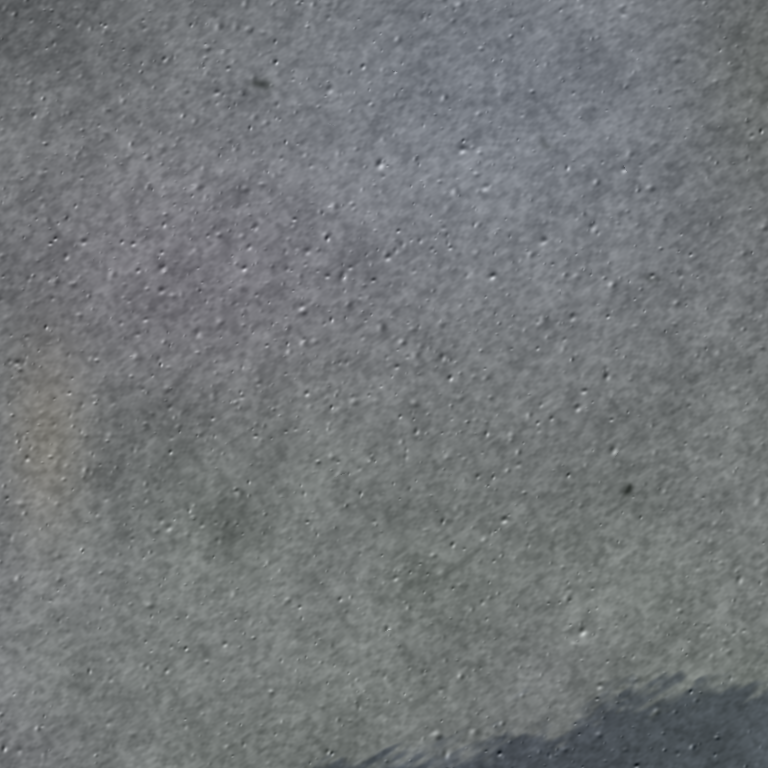
This texture is drawn by a Shadertoy shader. Its source:

```glsl
// Weathered grey concrete with fine grit, loose pebbles, faint stains and a damp corner.

const vec3 CONCRETE = vec3(0.455, 0.465, 0.472);
const vec3 BLUE_TINT = vec3(0.020, 0.030, 0.055);
const vec3 MAUVE_TINT = vec3(0.006, -0.010, 0.006);
const vec3 BROWN_TINT = vec3(0.035, 0.018, -0.006);
const vec3 OLIVE_TINT = vec3(-0.004, 0.006, -0.012);
const vec3 DAMP_FILTER = vec3(0.64, 0.67, 0.73);
const vec3 STAIN_FILTER = vec3(0.50, 0.52, 0.50);

// Integer hash of a cell, two values in 0..1
vec2 hash2(vec2 cell, float seed) {
    uvec2 v = uvec2(ivec2(cell) + ivec2(int(seed) * 57 + 1000));
    v = v * 1664525u + 1013904223u;
    v.x += v.y * 1664525u;
    v.y += v.x * 1664525u;
    v ^= v >> 16u;
    v.x += v.y * 1664525u;
    v.y += v.x * 1664525u;
    v ^= v >> 16u;
    return vec2(v & 65535u) / 65535.0;
}

// Smooth value noise in -1..1
float noise(vec2 p, float seed) {
    vec2 cell = floor(p);
    vec2 f = fract(p);
    f = f * f * (3.0 - 2.0 * f);
    float low = mix(hash2(cell, seed).x, hash2(cell + vec2(1, 0), seed).x, f.x);
    float high = mix(hash2(cell + vec2(0, 1), seed).x, hash2(cell + vec2(1, 1), seed).x, f.x);
    return 2.0 * mix(low, high, f.y) - 1.0;
}

float fbm(vec2 p, float seed) {
    float sum = 0.0;
    float weight = 0.5;
    for (int i = 0; i < 4; i++) {
        sum += weight * noise(p, seed + float(i));
        p = mat2(1.6, 1.2, -1.2, 1.6) * p;
        weight *= 0.5;
    }
    return sum;
}

vec2 rotate(vec2 p, float angle) {
    float c = cos(angle);
    float s = sin(angle);
    return vec2(c * p.x + s * p.y, c * p.y - s * p.x);
}

// Soft round falloff, 1 at the centre
float blob(vec2 p, vec2 centre, vec2 radius) {
    vec2 d = (p - centre) / radius;
    return exp(-dot(d, d));
}

// Scattered pebbles: positive on the lit side, negative in the shadow
float pebbles(vec2 p, float cells, float density, float radius, float seed) {
    vec2 q = p * cells;
    vec2 home = floor(q);
    float relief = 0.0;
    for (int j = -1; j <= 1; j++) {
        for (int i = -1; i <= 1; i++) {
            vec2 cell = home + vec2(i, j);
            vec2 place = hash2(cell, seed);
            vec2 kind = hash2(cell, seed + 1.0);
            vec2 look = hash2(cell, seed + 2.0);
            float size = radius * cells * mix(0.6, 1.25, look.x * look.x);
            vec2 d = rotate(q - cell - place, 0.2 + 1.1 * look.y);
            float lit = blob(d, vec2(0.0), size * vec2(1.2, 0.8));
            float side = kind.y < 0.7 ? -1.0 : 1.0;
            float shade = blob(d, size * vec2(0.5, 1.3 * side), size * vec2(1.3, 0.9));
            float strength = mix(0.35, 1.0, kind.y * kind.y);
            relief += step(kind.x, density) * strength * (lit - 0.75 * shade);
        }
    }
    return relief;
}

// Fine grit, slightly drawn out along one slant
float grit(vec2 p) {
    vec2 q = rotate(p, 0.6) * vec2(0.75, 1.15);
    return 0.044 * noise(q * 170.0, 11.0) + 0.030 * noise(q * 95.0, 12.0)
         + 0.026 * noise(q * 260.0, 13.0) + 0.020 * noise(q * 45.0, 14.0);
}

// Broad discolouration of the slab
vec3 slabColor(vec2 p) {
    vec3 color = CONCRETE + 0.050 * fbm(p * 5.0, 21.0) + 0.040 * fbm(p * 17.0, 31.0);
    color += BLUE_TINT * blob(p, vec2(0.66, 0.88), vec2(0.34, 0.28));
    color += MAUVE_TINT * blob(p, vec2(0.25, 0.62), vec2(0.25, 0.18));
    color += BROWN_TINT * blob(p, vec2(0.06, 0.43), vec2(0.05, 0.12));
    color += OLIVE_TINT * (0.6 + fbm(p * 3.0, 41.0)) * smoothstep(0.7, 0.3, p.y);
    color += 0.035 * blob(p, vec2(0.57, 0.76), vec2(0.13, 0.08));
    color -= 0.070 * blob(p, vec2(0.0, 1.0), vec2(0.25, 0.13));
    color -= vec3(0.05, 0.05, 0.07) * blob(p, vec2(1.0, 0.90), vec2(0.10, 0.16));
    return color;
}

// Broad stain plus a few small dark marks
float stains(vec2 p) {
    vec2 q = p + 0.008 * vec2(noise(p * 60.0, 51.0), noise(p * 60.0, 52.0));
    float mark = 0.30 * blob(q, vec2(0.30, 0.32), vec2(0.038, 0.042));
    mark += 0.85 * blob(q, vec2(0.34, 0.888), vec2(0.011, 0.009));
    mark += 1.10 * blob(q, vec2(0.815, 0.366), vec2(0.008));
    mark += 0.45 * blob(q, vec2(0.71, 0.81), vec2(0.013, 0.009));
    return mark + 0.40 * blob(q, vec2(0.85, 0.637), vec2(0.014, 0.007));
}

// Ragged damp patch rising towards the lower right corner
float dampness(vec2 p) {
    vec2 q = rotate(p, 0.55) * vec2(0.5, 1.3);
    float ragged = 0.050 * fbm(q * 28.0, 61.0) + 0.018 * noise(q * 110.0, 71.0);
    return smoothstep(0.022, -0.022, p.y - 0.25 * (p.x - 0.47) + ragged);
}

void mainImage(out vec4 fragColor, in vec2 fragCoord) {
    vec2 p = fragCoord / iResolution.xy;
    float rough = 0.10 + 0.32 * blob(p, vec2(0.30, 0.62), vec2(0.42, 0.33));
    vec3 color = slabColor(p) + grit(p);
    color *= mix(vec3(1.0), DAMP_FILTER, dampness(p));
    color *= mix(vec3(1.0), STAIN_FILTER, stains(p));
    color += 0.30 * pebbles(p, 42.0, rough, 0.0036, 81.0);
    color += 0.15 * pebbles(p, 85.0, 0.08 + 0.5 * rough, 0.0026, 91.0);
    fragColor = vec4(clamp(color, 0.0, 1.0), 1.0);
}
```
